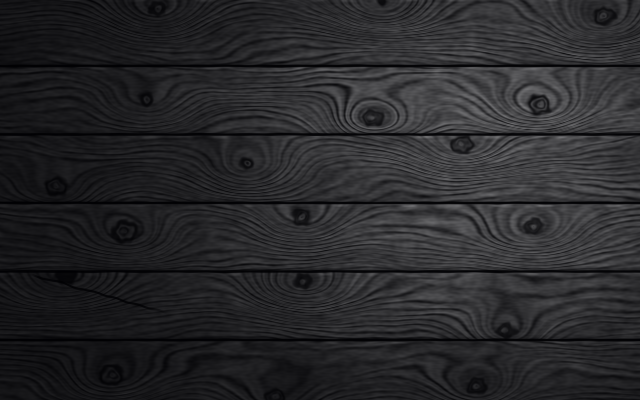
A WebGL 1 fragment shader for this texture:

```glsl
precision highp float;
// Six dark stained wooden planks with grain, knots and a soft light from the right.
uniform vec2 u_resolution;

// Lengths are in canvas heights; plank-local values are in plank heights.
const float PLANK_HEIGHT = 0.1713;
const float PLANK_OFFSET = 0.0213;
const float SEAM_WIDTH = 0.014;
const float GRAIN_LINES = 10.0;
const float GRAIN_CONTRAST = 0.30;
const float FIBRE_CONTRAST = 0.42;
const float KNOT_SPACING = 3.1;
const float KNOT_SPREAD = 3.0;
const float CRACK_PLANK = 1.0;
const float AMBIENT = 0.066;
const float GLOW = 0.205;
const vec2 GLOW_CENTER = vec2(1.22, 0.63);
const vec2 GLOW_SIZE = vec2(0.70, 0.56);
const vec3 BLUE_CAST = vec3(0.0, 0.0, 0.009);

float hash(vec2 p) {
  return fract(sin(dot(p, vec2(127.1, 311.7))) * 43758.5);
}

vec2 gradient(vec2 cell) {
  float angle = 6.2832 * hash(cell);
  return vec2(cos(angle), sin(angle));
}

float noise(vec2 p) {
  vec2 i = floor(p), f = p - i;
  vec2 u = f * f * f * (f * (f * 6.0 - 15.0) + 10.0);
  vec2 e = vec2(1.0, 0.0);
  float low = mix(dot(gradient(i), f), dot(gradient(i + e), f - e), u.x);
  float high = mix(dot(gradient(i + e.yx), f - e.yx), dot(gradient(i + 1.0), f - 1.0), u.x);
  return mix(low, high, u.y);
}

// Knot centre (xy), radius (z) and strength of the grain swirl (w).
vec4 knot(float plank, float slot) {
  vec2 id = vec2(plank * 3.0 + 1.7, slot * 5.0 + 2.3);
  float x = (slot + 0.5 + 0.7 * (hash(id) - 0.5)) * KNOT_SPACING;
  float y = mix(0.03, 0.97, hash(id + 11.0));
  return vec4(x, y, mix(0.06, 0.14, hash(id + 23.0)), mix(0.45, 0.85, hash(id + 37.0)));
}

// Height across the growth rings; its level lines are the grain.
float rings(vec2 p, float plank) {
  float seed = plank * 17.3;
  float height = p.y + 0.42 * noise(vec2(p.x * 0.35 + seed, p.y * 1.2));
  height += 0.07 * noise(vec2(p.x * 1.3 + seed, p.y * 4.0 + 9.0));
  for (int i = 0; i < 3; i++) {
    vec4 k = knot(plank, float(i));
    vec2 d = (p - k.xy) * vec2(0.8, 1.3);
    float swirl = exp(-KNOT_SPREAD * dot(d, d));
    height = mix(height, k.y, 0.7 * swirl) + k.w * swirl;
  }
  return height;
}

void main() {
  vec2 uv = gl_FragCoord.xy / u_resolution.y;
  float pixel = 1.0 / (u_resolution.y * PLANK_HEIGHT);
  vec2 p = (uv + vec2(0.0, PLANK_OFFSET)) / PLANK_HEIGHT;
  float plank = floor(p.y);
  p.y -= plank;
  float seed = plank * 17.3;

  // Grain lines, faded where they get too fine to resolve
  float ring = rings(p, plank);
  vec2 slope = vec2(rings(p + vec2(pixel, 0.0), plank), rings(p + vec2(0.0, pixel), plank)) - ring;
  float fade = 1.0 - smoothstep(0.28, 0.65, length(slope) * GRAIN_LINES);
  float phase = 6.2832 * GRAIN_LINES * ring + 2.0 * noise(vec2(p.x * 2.0, ring * 6.0 + seed));
  float wave = sin(phase) + 0.35 * sin(2.0 * phase + 0.9);
  float strength = clamp(0.75 + 1.1 * noise(vec2(p.x * 0.7 + seed, ring * 3.0)), 0.2, 1.3);

  // Fibres and broad stains that follow the grain
  float fibre = noise(vec2(p.x * 3.5 + seed, ring * 24.0));
  fibre += 0.6 * noise(vec2(p.x * 9.0 + seed, p.y * 27.0));
  float stain = noise(vec2(p.x * 0.8 + seed, ring * 2.5 + 4.0));
  float tone = 0.92 + 0.16 * hash(vec2(plank, 4.0)) + 0.25 * stain;
  tone *= 1.0 + GRAIN_CONTRAST * wave * strength * fade + FIBRE_CONTRAST * fibre;

  // Knots: rough rimmed hearts, turning to open holes near plank edges
  for (int i = 0; i < 3; i++) {
    vec4 k = knot(plank, float(i));
    vec2 d = (p - k.xy) * vec2(0.8, 1.0);
    float r = length(d) + 0.05 * noise(p * 9.0 + seed);
    float aa = 0.02 + pixel;
    float heart = 1.0 - smoothstep(k.z - aa, k.z + aa, r);
    float rim = 1.0 - smoothstep(0.0, 0.02 + aa, abs(r - k.z));
    float hole = smoothstep(0.36, 0.42, abs(k.y - 0.5));
    float heartTone = mix(0.75 + 0.3 * sin(r * 90.0) + 0.5 * noise(p * 14.0), 0.08, hole);
    tone = mix(tone, heartTone, heart * 0.85);
    tone *= 1.0 - 0.65 * rim * (1.0 - hole);
  }

  // One long slanting crack
  float crackPath = 0.96 - 0.28 * (p.x - 0.43) + 0.05 * noise(vec2(p.x * 4.0, 3.0));
  float crack = 1.0 - smoothstep(0.006, 0.012 + pixel, abs(p.y - crackPath));
  crack *= smoothstep(0.4, 0.6, p.x) * (1.0 - smoothstep(2.0, 2.6, p.x));
  tone *= 1.0 - 0.8 * crack * (1.0 - step(0.5, abs(plank - CRACK_PLANK)));

  // Dark seams with a worn, catching upper edge
  float wobble = 0.012 * noise(vec2(p.x * 2.5 + seed, 7.0));
  float edge = min(p.y, 1.0 - p.y) + wobble;
  float worn = smoothstep(-0.1, 0.4, noise(vec2(p.x * 3.0 + seed, 1.0)));
  tone += 0.55 * worn * (1.0 - smoothstep(0.0, 0.02 + pixel, abs(1.0 - p.y - 0.04)));
  tone *= mix(0.7, 1.0, smoothstep(0.0, 0.09, p.y));
  tone *= mix(0.08, 1.0, smoothstep(SEAM_WIDTH - 0.5 * pixel, SEAM_WIDTH + pixel, edge));

  // Light pooling on the right
  vec2 fromGlow = (uv - GLOW_CENTER) / GLOW_SIZE;
  float light = AMBIENT + GLOW * exp(-dot(fromGlow, fromGlow));
  gl_FragColor = vec4(vec3(max(tone, 0.0) * light) + BLUE_CAST, 1.0);
}
```
